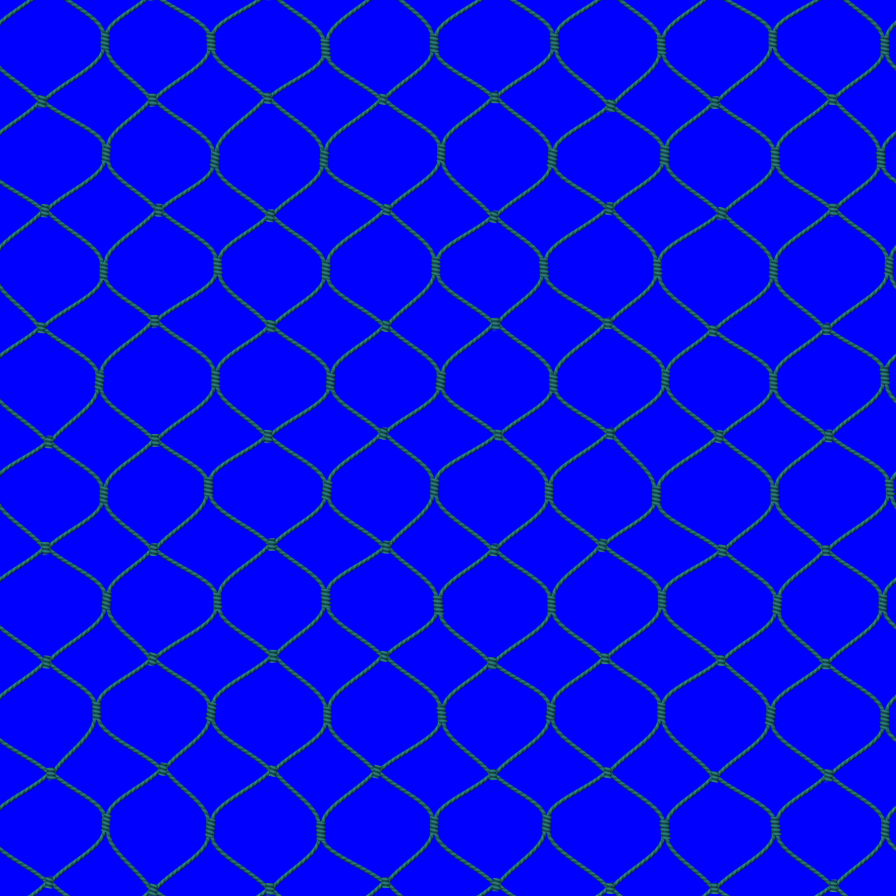
Write a three.js fragment shader that draws this pattern.

```glsl
// Knotted cord netting on a flat blue ground, eight meshes across and down.
// Two jittered lattices of wrapped knots, tall and short, are joined by curved
// cords; each cord and knot is shaded as a round, twisted tube.

varying vec2 vUv;

const float MESHES = 8.0;                    // repeats across and down
const vec2 TALL_PHASE = vec2(0.905, 0.61);   // lattice origins, in meshes
const vec2 SHORT_PHASE = vec2(0.41, 0.095);
const vec2 TALL_HALF = vec2(0.037, 0.082);   // knot half sizes, in meshes
const vec2 SHORT_HALF = vec2(0.037, 0.054);
const float JITTER = 0.095;                  // full range of knot displacement
const float TILT = 0.3;                      // full range of knot rotation
const float CORD_RADIUS = 0.0185;
const float CORD_GAP = 0.017;                // half spacing of cords in a knot
const float STRAIGHT = 0.12;                 // upright share beside a tall knot
const float TWIST_PERIOD = 0.05;
const float WRAP_PERIOD = 0.037;
const float SOFTNESS = 0.008;                // edge smoothing, in meshes
const float TAU = 6.2831853;
const vec3 LIGHT = vec3(-0.42, 0.66, 0.62);
const vec3 GROUND = vec3(0.0, 0.0, 1.0);
const vec3 CORD_DARK = vec3(0.04, 0.14, 0.16);
const vec3 CORD_LIT = vec3(0.18, 0.54, 0.53);

vec2 hash2(vec2 id, float seed) {
  vec3 h = fract(vec3(mod(id, MESHES), seed).xyx * vec3(0.1031, 0.1137, 0.0973)
               + seed * 0.217);
  h += dot(h, h.yzx + 33.33);
  return fract((h.xx + h.yz) * h.zy);
}

vec2 tallKnot(vec2 id) {
  return id + TALL_PHASE + JITTER * (hash2(id, 1.0) - 0.5);
}

vec2 shortKnot(vec2 id) {
  return id + SHORT_PHASE + JITTER * (hash2(id, 2.0) - 0.5);
}

float coverage(float d) {
  return 1.0 - smoothstep(-SOFTNESS, SOFTNESS, d);
}

// Cord leaving a tall knot upright and bending over to a short knot
void drawCord(inout vec3 color, vec2 p, vec2 tall, vec2 shortEnd) {
  vec2 span = shortEnd - tall;
  float t = (p.y - tall.y) / span.y;
  if (t < 0.0 || t > 1.0) return;

  float u = max(t - STRAIGHT, 0.0) / (1.0 - STRAIGHT);
  float bend = u * u * (2.2 - 1.2 * u);
  float bendRate = u * (4.4 - 3.6 * u) / (1.0 - STRAIGHT);
  float side = sign(span.x) * CORD_GAP;
  float reach = span.x - 2.0 * side;
  float slope = reach * bendRate / span.y;
  vec2 normal = normalize(vec2(1.0, -slope));
  float across = (p.x - tall.x - side - reach * bend) * normal.x;

  float v = clamp(across / CORD_RADIUS, -1.0, 1.0);
  float diffuse = dot(vec3(normal * v, sqrt(1.0 - v * v)), LIGHT);
  float along = dot(p - tall, vec2(-normal.y, normal.x));
  float twist = sin(TAU * along / TWIST_PERIOD + 2.2 * v);
  float tone = clamp(0.2 + 0.75 * diffuse + 0.17 * twist, 0.0, 1.0);
  color = mix(color, mix(CORD_DARK, CORD_LIT, tone),
              coverage(abs(across) - CORD_RADIUS));
}

// Knot of slanted cord wraps with a scalloped outline
void drawKnot(inout vec3 color, vec2 p, vec2 center, vec2 halfSize, vec2 rnd) {
  float angle = TILT * (rnd.x - 0.5);
  float c = cos(angle);
  float s = sin(angle);
  vec2 q = mat2(c, -s, s, c) * (p - center);
  vec2 size = halfSize * (0.92 + 0.16 * rnd.y);

  float wrap = cos(TAU * (q.y + 0.2 * q.x) / WRAP_PERIOD + TAU * rnd.y);
  float rounding = 0.018;
  vec2 e = abs(q) - size + rounding;
  float d = length(max(e, 0.0)) + min(max(e.x, e.y), 0.0) - rounding;
  d -= 0.005 * wrap;

  float v = clamp(q.x / size.x, -1.0, 1.0);
  float tube = sqrt(1.0 - v * v) - 0.2 * v;
  float tone = clamp(0.12 + 0.5 * tube + 0.3 * wrap, 0.0, 1.0);
  color = mix(color, mix(CORD_DARK, CORD_LIT, tone), coverage(d));
}

void main() {
  vec2 p = vUv * MESHES;
  vec2 shortBase = floor(p - SHORT_PHASE);
  vec2 tallBase = floor(p - TALL_PHASE);
  vec3 color = GROUND;

  // Four cords from each nearby short knot
  for (int k = 0; k < 16; k++) {
    float n = float(k);
    vec2 id = shortBase + mod(floor(vec2(n, n / 2.0)), 2.0);
    vec2 tallId = id - mod(floor(vec2(n / 4.0, n / 8.0)), 2.0);
    drawCord(color, p, tallKnot(tallId), shortKnot(id));
  }

  // Knots lie over the cord ends
  for (int k = 0; k < 4; k++) {
    vec2 corner = mod(floor(vec2(float(k), float(k) / 2.0)), 2.0);
    vec2 a = shortBase + corner;
    vec2 b = tallBase + corner;
    drawKnot(color, p, shortKnot(a), SHORT_HALF, hash2(a, 3.0));
    drawKnot(color, p, tallKnot(b), TALL_HALF, hash2(b, 4.0));
  }

  gl_FragColor = vec4(color, 1.0);
}
```
